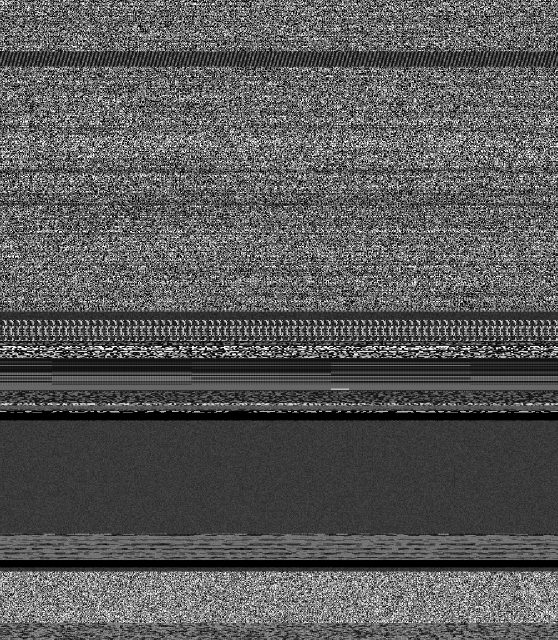
Give the GLSL for this texture, as a WebGL 1 fragment shader.

```glsl
precision highp float;
// Stacked horizontal strata of grey static, like a memory dump laid out in rows.
// Each layer is a hash or comb formula on a fine cell grid, blended over the
// last one by a band mask; four samples per fragment smooth grain and edges.
uniform vec2 u_resolution;

#define GRID vec2(892.0, 1024.0)
#define SPAN vec2(668.0, 768.0)
#define EDGE 0.5
#define STATIC_GAIN 0.96
#define ROW_STREAK 0.42
#define COMB_PERIOD 4.5
#define GLYPH_PERIOD 8.25
#define SEGMENT_WIDTH 167.0
#define FLAT_GREY 0.225

float hash(vec2 p) {
  vec3 q = fract(vec3(p.xyx) * 0.1031);
  q += dot(q, q.yzx + 33.33);
  return fract((q.x + q.y) * q.z);
}

float valueNoise(vec2 p) {
  vec2 i = floor(p), f = fract(p);
  f = f * f * (3.0 - 2.0 * f);
  return mix(mix(hash(i), hash(i + vec2(1.0, 0.0)), f.x),
             mix(hash(i + vec2(0.0, 1.0)), hash(i + 1.0), f.x), f.y);
}

float band(float y, float top, float bottom) {
  return smoothstep(top - EDGE, top + EDGE, y)
       * (1.0 - smoothstep(bottom - EDGE, bottom + EDGE, y));
}

float bump(float y, float center, float width) {
  float d = (y - center) / width;
  return exp(-d * d);
}

float comb(float x, float period) {
  return 0.5 + 0.5 * cos(6.28318 * x / period);
}

// Dashes of uneven length, different on every row
float dashes(vec2 cell, float len, float fill) {
  float shift = floor(40.0 * hash(vec2(cell.y, 7.0)));
  return step(hash(vec2(floor((cell.x + shift) / len), cell.y + 91.0)), fill);
}

// Static with streaked rows and slow drifts of brightness
float streakedStatic(vec2 cell, vec2 p) {
  float grain = smoothstep(0.2, 0.92, hash(cell));
  float row = hash(vec2(cell.y, 3.0)) - 0.5;
  float drift = valueNoise(vec2(p.x / 110.0, p.y / 2.5)) - 0.5;
  float tone = ROW_STREAK * row + 0.22 * drift;
  tone += 0.08 * bump(p.y, 118.0, 9.0) + 0.1 * bump(p.y, 172.0, 9.0);
  tone -= 0.06 * bump(p.y, 240.0, 18.0) + 0.05 * bump(p.y, 200.0, 8.0);
  return grain * (STATIC_GAIN + tone * 1.3);
}

// Repeating glyph columns: one random tile copied along x
float glyphRows(vec2 cell, vec2 p) {
  float column = floor(mod(p.x, GLYPH_PERIOD) / 0.75);
  float tile = step(0.52, hash(vec2(floor(column / 2.0), floor(cell.y / 2.0) + 17.0)));
  tile *= 1.0 - 0.6 * step(column, 1.0);
  return mix(tile, hash(cell + 50.0), 0.35) * 0.9;
}

// Long thin stripes broken at segment borders
float stripes(vec2 cell, vec2 p) {
  float segment = floor((p.x - 62.0) / SEGMENT_WIDTH);
  float row = floor(cell.y / 2.0);
  float level = mix(hash(vec2(row, 11.0)), hash(vec2(row, 23.0 + segment)), 0.25);
  float tone = 0.07 + 0.38 * smoothstep(0.35, 0.75, level);
  tone *= 0.85 + 0.3 * comb(p.x, 3.0);
  tone = mix(tone, 0.4, band(p.y, 462.0, 468.5));
  return mix(tone, 0.75, band(p.y, 466.5, 468.0) * band(p.x, 396.0, 418.0));
}

float strata(vec2 uv) {
  vec2 cell = floor(vec2(uv.x, 1.0 - uv.y) * GRID);
  vec2 p = (cell + 0.5) * SPAN / GRID;
  float y = p.y;
  float grain = hash(cell + 131.0);
  float teeth = comb(p.x + 0.3 * y, COMB_PERIOD);

  // Upper static and its dark comb
  float v = streakedStatic(cell, p);
  v = mix(v, 0.03 + 0.5 * teeth * grain + 0.12 * teeth, band(y, 62.0, 80.0));

  // Dark shelf, glyph columns and dashed rows
  float shelf = 0.1 + 0.16 * grain + 0.4 * comb(p.x, COMB_PERIOD) * band(y, 371.0, 374.0);
  v = mix(v, shelf, band(y, 372.0, 384.0));
  v = mix(v, glyphRows(cell, p), band(y, 384.0, 409.0));
  float rowLevel = smoothstep(0.35, 0.95, hash(vec2(floor(cell.y / 2.0), 61.0)));
  float broken = 0.05 + dashes(cell, 3.0, 0.5) * (0.14 + 0.75 * rowLevel);
  v = mix(v, broken, band(y, 409.0, 430.0));

  // Stripes, then a dim dashed strip and a black bar
  v = mix(v, stripes(cell, p), band(y, 430.0, 470.0));
  float dim = 0.05 + 0.3 * dashes(cell, 4.0, 0.45) + 0.1 * grain;
  dim = mix(dim, 0.1 + 0.75 * dashes(cell, 3.0, 0.55), band(y, 484.0, 486.5));
  dim = mix(dim, 0.27 + 0.15 * grain, band(y, 487.0, 491.0));
  v = mix(v, dim, band(y, 470.0, 493.0));
  v = mix(v, 0.75 * dashes(cell, 5.0, 0.5) * band(y, 493.5, 495.0), band(y, 493.0, 505.0));

  // Flat grey field with a dashed lower rim
  v = mix(v, FLAT_GREY + 0.14 * (grain - 0.5), band(y, 505.0, 641.0));
  v = mix(v, 0.06 + 0.5 * dashes(cell, 18.0, 0.35), band(y, 641.0, 643.0));

  // Pale strip with dark dashes, black bar and dark ledge
  float darkRow = step(0.68, comb(y, 5.4));
  float pale = 0.45 - 0.28 * darkRow * dashes(cell, 9.0, 0.6);
  pale += 0.12 * (grain - 0.5) - 0.12 * dashes(cell, 6.0, 0.12);
  v = mix(v, pale, band(y, 643.0, 672.0));
  v = mix(v, 0.0, band(y, 672.0, 681.0));
  v = mix(v, 0.12 + 0.16 * grain, band(y, 681.0, 686.0));

  // Bright static and the streaky floor
  v = mix(v, 0.06 + 0.9 * smoothstep(0.08, 0.9, grain), band(y, 686.0, 748.0));
  float streak = 0.17 + 0.32 * dashes(cell, 5.0, 0.6) + 0.35 * (grain - 0.5);
  return clamp(mix(v, streak, band(y, 748.0, 770.0)), 0.0, 1.0);
}

void main() {
  float sum = 0.0;
  for (int i = 0; i < 4; i++) {
    vec2 corner = vec2(mod(float(i), 2.0), floor(float(i) / 2.0)) * 0.5 - 0.25;
    sum += strata((gl_FragCoord.xy + corner) / u_resolution);
  }
  gl_FragColor = vec4(vec3(sum * 0.25), 1.0);
}
```
